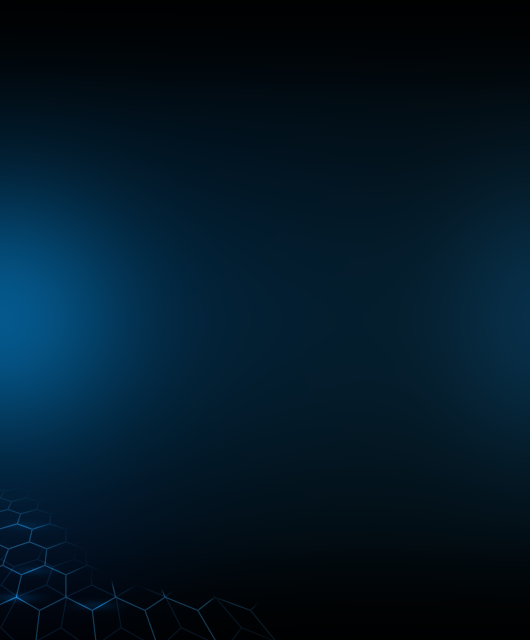
Reproduce this background procedurally as a Shadertoy shader.

```glsl
// A dark blue backdrop: a dim horizontal band, a strong glow on the left edge
// and a weak one on the right, all Gaussian falloffs. Two perspective
// honeycomb floors with glints fade into the lower left corner.

// Elliptical Gaussian falloff
float glow(vec2 offset, vec2 radius) {
    vec2 q = offset / radius;
    return exp(-dot(q, q));
}

// Coverage of hexagon outlines on a floor receding to the vanishing point
float hexFloor(vec2 p, vec2 vanish, float slope, float depth, vec2 center, float width) {
    float drop = max(vanish.y - p.y, 0.03);
    vec2 ground = vec2((p.x - vanish.x) / (slope * drop), depth / drop);

    // Offset from the nearest hexagon centre, out of two rectangular lattices
    vec2 cell = vec2(1.0, 1.7320508);
    vec2 a = mod(ground - center + 0.5 * cell, cell) - 0.5 * cell;
    vec2 b = mod(ground - center, cell) - 0.5 * cell;
    vec2 q = dot(a, a) < dot(b, b) ? a : b;

    // Ground derivatives turn the edge distance into canvas units
    vec2 alongX = vec2(1.0 / (slope * drop), 0.0);
    vec2 alongY = vec2(ground.x, depth / drop) / drop;
    float edge = 1.0;
    for (int i = 0; i < 3; i++) {
        float angle = float(i) * 1.0471976;
        vec2 normal = vec2(cos(angle), sin(angle));
        float stretch = length(vec2(dot(normal, alongX), dot(normal, alongY)));
        edge = min(edge, (0.5 - abs(dot(q, normal))) / stretch);
    }
    float blur = 0.8 / iResolution.y;
    return 1.0 - smoothstep(max(width - blur, 0.0), width + blur, edge);
}

void mainImage(out vec4 fragColor, in vec2 fragCoord) {
    vec2 uv = fragCoord / iResolution.xy;
    vec2 p = fragCoord / iResolution.y;

    // Central band, darkened towards the top and bottom
    float border = smoothstep(-0.06, 0.2, min(uv.y, 1.0 - uv.y));
    vec3 bandColor = mix(vec3(0.008, 0.125, 0.21), vec3(0.018, 0.11, 0.165),
                         smoothstep(0.2, 0.9, uv.x + 0.4 * (0.5 - uv.y)));
    vec3 color = bandColor * exp(-pow((uv.y - 0.49) / 0.38, 2.0)) * border;

    // Side glows
    color += vec3(0.008, 0.22, 0.34) * glow(uv - vec2(0.0, 0.505), vec2(0.24, 0.2));
    color += vec3(0.012, 0.075, 0.12) * glow(uv - vec2(1.02, 0.51), vec2(0.18, 0.22));

    // Navy haze behind the honeycomb
    color += vec3(0.003, 0.012, 0.05) * glow(p - vec2(0.04, 0.12), vec2(0.22, 0.14));

    // Honeycomb region narrows with height and widens near the bottom
    float reach = 0.23 - 0.75 * p.y + 0.22 * (1.0 - smoothstep(0.05, 0.1, p.y));
    float mask = (1.0 - smoothstep(reach - 0.07, reach + 0.02, p.x))
               * (1.0 - smoothstep(0.16, 0.26, p.y));
    float front = hexFloor(p, vec2(0.103, 0.397), 0.235, 1.611, vec2(0.5, 5.17), 0.0007);
    float ghost = hexFloor(p, vec2(0.146, 0.288), 0.35, 0.707, vec2(-0.04, 2.92), 0.0006);
    ghost *= 1.0 - smoothstep(0.1, 0.17, p.y);
    color += mask * (vec3(0.07, 0.21, 0.29) * front + vec3(0.02, 0.075, 0.12) * ghost);

    // Glints on the honeycomb joints
    vec2 joints[4] = vec2[4](vec2(0.026, 0.066), vec2(0.15, 0.054),
                             vec2(0.052, 0.108), vec2(0.04, 0.178));
    for (int i = 0; i < 4; i++) {
        float glint = glow(p - joints[i], vec2(0.032, 0.007)) * (1.0 - 0.18 * float(i));
        color += vec3(0.0, 0.16, 0.27) * glint * (0.6 + front);
    }

    fragColor = vec4(color, 1.0);
}
```
